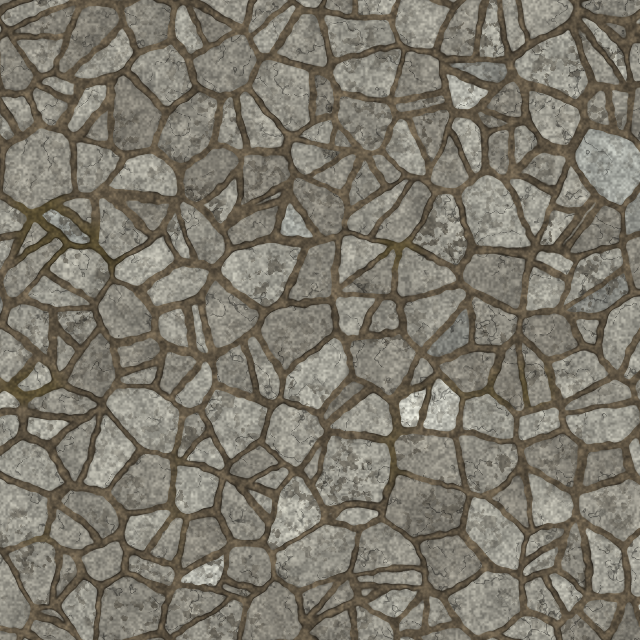
A WebGL 2 fragment shader for this texture:

```glsl
#version 300 es
precision highp float;
// Irregular grey flagstones set in brown, gritty mortar.

#define GRID vec2(11.0, 13.0)
#define JITTER 0.84
#define SIZE_SPREAD 0.0024
#define SPLIT_CHANCE 0.56
#define HALF_JOINT 0.0042
#define CORNER_SHARPNESS 420.0
#define STONE_DARK vec3(0.500, 0.485, 0.445)
#define STONE_LIGHT vec3(0.655, 0.650, 0.608)
#define STONE_PALE vec3(0.76, 0.76, 0.72)
#define LICHEN vec3(0.31, 0.29, 0.25)
#define MORTAR vec3(0.365, 0.325, 0.262)
#define MOSS vec3(0.32, 0.28, 0.15)

uniform vec2 u_resolution;
out vec4 fragColor;

float hash(vec2 p) {
    vec3 q = fract(p.xyx * 0.1031);
    q += dot(q, q.yzx + 33.33);
    return fract((q.x + q.y) * q.z);
}

vec2 hash2(vec2 p) {
    return vec2(hash(p + 17.3), hash(p + 71.9));
}

float noise(vec2 p) {
    vec2 i = floor(p), f = fract(p);
    f = f * f * (3.0 - 2.0 * f);
    float low = mix(hash(i), hash(i + vec2(1, 0)), f.x);
    float high = mix(hash(i + vec2(0, 1)), hash(i + vec2(1, 1)), f.x);
    return mix(low, high, f.y);
}

float fbm(vec2 p) {
    float sum = 0.0, amp = 0.533;
    for (int i = 0; i < 4; i++) {
        sum += amp * noise(p);
        p = mat2(1.6, 1.2, -1.2, 1.6) * p + 5.7;
        amp *= 0.5;
    }
    return sum;
}

vec2 warp(vec2 p, float freq) {
    return vec2(noise(p * freq), noise(p * freq + 43.7)) - 0.5;
}

// Site position in xy, size weight in z.
vec3 site(vec2 cell) {
    vec2 pos = (cell + 0.5 + JITTER * (hash2(cell) - 0.5)) / GRID;
    return vec3(pos, SIZE_SPREAD * hash(cell + 5.1));
}

float power(vec2 p, vec3 s) {
    return dot(p - s.xy, p - s.xy) - s.z;
}

// Distance to the rounded stone outline in x, stone id in yz.
vec3 stones(vec2 p) {
    vec2 home = floor(p * GRID), owner = home;
    float best = 1e5;
    for (int y = -2; y <= 2; y++)
    for (int x = -2; x <= 2; x++) {
        vec2 cell = home + vec2(x, y);
        float d = power(p, site(cell));
        if (d < best) { best = d; owner = cell; }
    }

    // Soft minimum over all straight borders rounds the corners.
    vec3 own = site(owner);
    float sum = 0.0;
    for (int y = -2; y <= 2; y++)
    for (int x = -2; x <= 2; x++) {
        vec2 cell = home + vec2(x, y);
        if (cell == owner) continue;
        vec3 other = site(cell);
        float gap = (power(p, other) - best) / (2.0 * max(distance(own.xy, other.xy), 0.005));
        sum += exp(-CORNER_SHARPNESS * gap);
    }

    // Some cells are cut in two along a random line.
    vec2 id = owner;
    if (hash(owner + 31.7) < SPLIT_CHANCE) {
        float angle = 6.2832 * hash(owner + 91.3);
        float cut = dot(p - own.xy, vec2(cos(angle), sin(angle))) + 0.016 * (hash(owner + 12.9) - 0.5);
        sum += exp(-CORNER_SHARPNESS * abs(cut));
        id += cut > 0.0 ? 57.0 : 0.0;
    }
    float inset = HALF_JOINT + 0.0035 * pow(hash(id + 8.2), 2.0);
    return vec3(-log(max(sum, 1e-20)) / CORNER_SHARPNESS - inset, id);
}

vec3 stoneColor(vec2 p, vec2 id, float depth) {
    vec2 q = p + hash2(id) * 7.0;
    vec3 col = mix(STONE_DARK, STONE_LIGHT, hash(id + 3.3));
    float rare = hash(id + 44.1);
    col = mix(col, STONE_PALE, step(0.975, rare));
    col += vec3(-0.015, 0.0, 0.015) * step(rare, 0.04);
    col *= 1.0 + 0.35 * (fbm(q * 26.0) - 0.5);

    // Lichen specks, hairline cracks and worn rims.
    float growth = 0.22 + 0.5 * pow(hash(id + 66.6), 2.0);
    float specks = smoothstep(0.5, 0.62, fbm(q * 105.0)) * smoothstep(0.25, 0.6, noise(q * 32.0));
    col = mix(col, LICHEN, growth * specks);
    float vein = abs(fbm(q * 30.0) - 0.5);
    col *= 1.0 - 0.34 * smoothstep(0.022, 0.0, vein) * smoothstep(0.4, 0.65, noise(q * 35.0 + 9.0));
    return col * mix(0.9, 1.0, smoothstep(0.0, 0.004, depth));
}

vec3 mortarColor(vec2 p, float depth) {
    vec3 col = MORTAR * (0.68 + 0.7 * fbm(p * 95.0));
    col = mix(col, MOSS, 0.6 * smoothstep(0.78, 0.95, noise(p * 9.0 + 2.5)));
    float contact = smoothstep(-0.004, 0.0, depth) * smoothstep(0.3, 0.8, noise(p * 24.0));
    return col * (1.0 - 0.42 * contact);
}

void main() {
    vec2 p = gl_FragCoord.xy / u_resolution.y;
    vec2 bent = p + 0.045 * warp(p, 4.0) + 0.007 * warp(p, 26.0) + 0.004 * warp(p, 95.0);
    vec3 stone = stones(bent);
    float edge = max(0.001, 0.6 / u_resolution.y);
    float cover = smoothstep(-edge, edge, stone.x);

    vec3 col = mix(mortarColor(p, stone.x), stoneColor(p, stone.yz, stone.x), cover);
    col *= 1.0 + 0.32 * (noise(p * 290.0) - 0.5) + 0.2 * (noise(p * 150.0 + 3.1) - 0.5);
    fragColor = vec4(clamp(col, 0.0, 1.0), 1.0);
}
```
